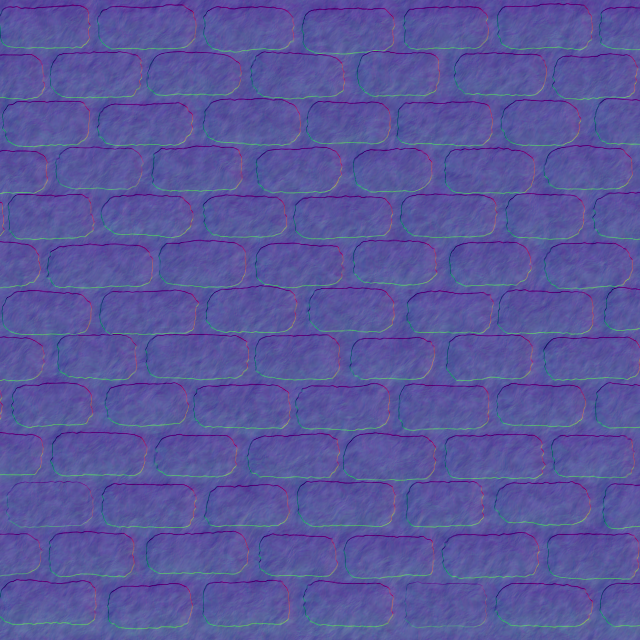
Give the GLSL for this texture map, as a WebGL 1 fragment shader.

```glsl
precision highp float;
// Normal map of a rough brick wall: 13 staggered rows of rounded bricks.

uniform vec2 u_resolution;

#define ROWS 13.0
#define ROW_PITCH 0.0736
#define BRICK_PITCH 0.1545
#define HALF_HEIGHT 0.0332
#define CORNER 0.024
#define EDGE_WIDTH 0.0012
#define EDGE_HEIGHT 0.0005
#define SOFT_WIDTH 0.0085
#define SOFT_HEIGHT 0.0022
#define GRAIN_HEIGHT 0.00058
#define FLAT_COLOR vec3(0.35, 0.34, 0.62)

float hash(vec2 p) {
  p = fract(p * vec2(0.1031, 0.1137));
  p += dot(p, p.yx + 33.33);
  return fract((p.x + p.y) * p.x * 47.0 + p.y * 91.7);
}

float noise(vec2 p) {
  vec2 i = floor(p), f = fract(p);
  f = f * f * (3.0 - 2.0 * f);
  float low = mix(hash(i), hash(i + vec2(1.0, 0.0)), f.x);
  float high = mix(hash(i + vec2(0.0, 1.0)), hash(i + 1.0), f.x);
  return mix(low, high, f.y);
}

// Fibrous stone grain, slightly stretched along a steep diagonal.
float grain(vec2 p) {
  p += 0.008 * vec2(noise(p * 45.0 + 3.0), noise(p * 45.0 + 83.0));
  vec2 q = vec2(dot(p, vec2(0.6, 0.8)) * 72.0, dot(p, vec2(-0.8, 0.6)) * 112.0) + 140.0;
  float sum = 0.0, amp = 0.5;
  for (int i = 0; i < 3; i++) {
    sum += amp * noise(q);
    q = q * 2.03 + 17.3;
    amp *= 0.5;
  }
  return sum;
}

float roundedBox(vec2 p, vec2 halfSize, float radius) {
  vec2 q = abs(p) - halfSize + radius;
  return length(max(q, 0.0)) + min(max(q.x, q.y), 0.0) - radius;
}

// Uneven outlines: a slow bend plus a fine chipped wobble, stronger sideways.
vec2 roughen(vec2 p) {
  vec2 bend = vec2(noise(p * 22.0 + 5.0), noise(p * 22.0 + 71.0)) - 0.5;
  vec2 chip = vec2(noise(p * 150.0 + 9.0), noise(p * 150.0 + 53.0)) - 0.5;
  return p + 0.006 * bend + vec2(0.0042, 0.0022) * chip;
}

// Height of one brick; the vertical joints on its two sides are jittered.
float brickHeight(vec2 p, float row, float column) {
  vec2 id = vec2(column + 11.0, row * 7.0 + 3.0);
  float shift = 0.5 * mod(row, 2.0);
  float jointL = (hash(id) - 0.5) * 0.02;
  float jointR = (hash(id + vec2(1.0, 0.0)) - 0.5) * 0.02;
  float left = (column + shift) * BRICK_PITCH + jointL + mix(0.004, 0.0125, hash(id + 131.0));
  float right = (column + shift + 1.0) * BRICK_PITCH + jointR - mix(0.004, 0.0125, hash(id + 257.0));
  float fromTop = 0.0443 + ROW_PITCH * row + 0.0042 * max(row - 8.0, 0.0);
  vec2 center = vec2(0.5 * (left + right), 1.0 - fromTop + (hash(id + 313.0) - 0.5) * 0.006);
  vec2 halfSize = vec2(0.5 * (right - left), HALF_HEIGHT + (hash(id + 401.0) - 0.5) * 0.003);
  float radius = CORNER + (hash(id + 509.0) - 0.5) * 0.012;
  float d = roundedBox(p - center, halfSize, radius);

  float strength = mix(0.4, 1.0, smoothstep(0.0, 0.12, hash(id + 607.0)));
  float edge = 1.0 - smoothstep(-EDGE_WIDTH, EDGE_WIDTH, d);
  float soft = 1.0 / (1.0 + exp(clamp(d / SOFT_WIDTH, -30.0, 30.0)));
  return strength * (EDGE_HEIGHT * edge + SOFT_HEIGHT * soft);
}

float wallHeight(vec2 p) {
  vec2 q = roughen(p);
  float nearRow = floor((1.0 - q.y - 0.0075) / ROW_PITCH);
  float height = GRAIN_HEIGHT * grain(p);
  for (int j = -1; j <= 1; j++) {
    float row = nearRow + float(j);
    if (row < 0.0 || row >= ROWS) continue;
    float nearColumn = floor(q.x / BRICK_PITCH - 0.5 * mod(row, 2.0));
    for (int i = -1; i <= 1; i++) {
      height += brickHeight(q, row, nearColumn + float(i));
    }
  }
  return height;
}

void main() {
  vec2 p = gl_FragCoord.xy / u_resolution;

  // Slope by finite differences
  float e = 0.0008;
  float h = wallHeight(p);
  vec2 slope = vec2(wallHeight(p + vec2(e, 0.0)) - h, wallHeight(p + vec2(0.0, e)) - h) / e;
  slope = clamp(slope, -0.33, 0.33);

  // Slope to colour: red faces right, green faces down, blue falls on steep edges
  vec3 color = FLAT_COLOR;
  color.r -= 0.7 * slope.x;
  color.g += slope.y;
  color.b -= 0.6 * max(length(slope) - 0.08, 0.0);
  color += 0.11 * (grain(p + 0.37) - 0.44);
  gl_FragColor = vec4(clamp(color, 0.0, 1.0), 1.0);
}
```
